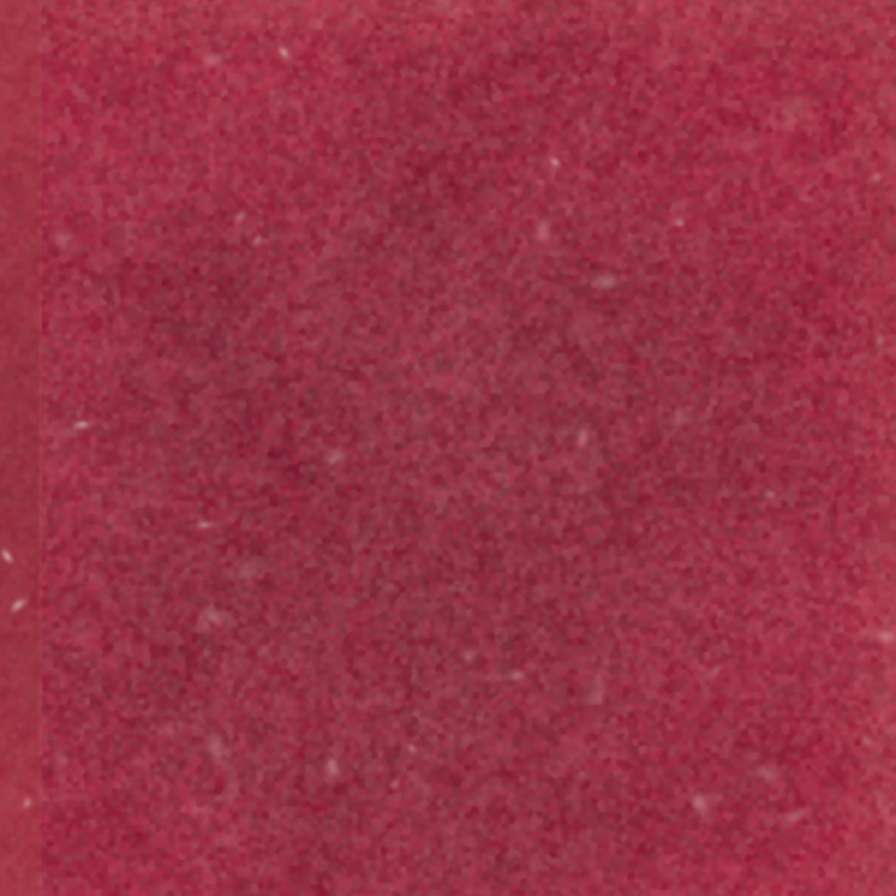
Give the GLSL for this texture, as a three.js fragment shader.

```glsl
// Worn crimson surface with soft fine mottling, pale dust specks and a seam at the left.
varying vec2 vUv;

const vec3 DULL_ROSE = vec3(0.565, 0.194, 0.268);
const vec3 VIVID_RED = vec3(0.632, 0.178, 0.272);
const vec3 PALE_RIM = vec3(0.665, 0.260, 0.325);
const vec3 STRIP_RED = vec3(0.645, 0.220, 0.280);
const vec3 DUST_PINK = vec3(0.840, 0.700, 0.670);
const vec3 LIGHT_SHIFT = vec3(0.160, 0.125, 0.125);   // grain along brightness
const vec3 CHROMA_SHIFT = vec3(-0.020, 0.120, 0.070); // grain along saturation
const float SOFTNESS = 3.6;
const float FINE_CELLS = 150.0;
const float COARSE_CELLS = 72.0;
const float FINE_GAIN = 0.70;
const float COARSE_GAIN = 0.32;
const float CLOUD_CELLS = 7.0;
const float SEAM_X = 0.045;
const float DUST_CELLS = 8.0;
const float DUST_CHANCE = 0.60;

vec2 hash2(vec2 p) {
  vec3 q = fract(p.xyx * vec3(0.1031, 0.1030, 0.0973));
  q += dot(q, q.yzx + 33.33);
  return fract((q.xx + q.yz) * q.zy);
}

// Smooth cellular noise: two independent values, centred on zero.
vec2 mottle(vec2 p) {
  vec2 cell = floor(p);
  vec2 sum = vec2(0.0);
  float total = 0.0;
  for (int j = -1; j <= 1; j++) {
    for (int i = -1; i <= 1; i++) {
      vec2 id = cell + vec2(float(i), float(j));
      vec2 away = id + 0.1 + 0.8 * hash2(id + 17.0) - p;
      float weight = exp(-SOFTNESS * dot(away, away));
      sum += weight * (hash2(id + 71.0) - 0.5);
      total += weight;
    }
  }
  return sum / total;
}

// Coverage of scattered flecks: small ones bright, large ones faint.
float dust(vec2 uv) {
  vec2 p = uv * DUST_CELLS;
  vec2 cell = floor(p);
  float cover = 0.0;
  for (int j = -1; j <= 1; j++) {
    for (int i = -1; i <= 1; i++) {
      vec2 id = cell + vec2(float(i), float(j));
      vec2 pick = hash2(id + 131.0);
      vec2 look = hash2(id + 211.0);
      vec2 d = p - id - hash2(id + 307.0);
      float angle = 3.1416 * look.y;
      float c = cos(angle);
      float s = sin(angle);
      d = vec2(c * d.x + s * d.y, c * d.y - s * d.x);
      d.y += 3.0 * (look.x - 0.5) * d.x * d.x;
      float size = mix(0.040, 0.105, pick.y * pick.y);
      d /= size * vec2(1.0 + 0.6 * look.x, 0.85);
      float strength = mix(0.80, 0.20, sqrt(pick.y)) * mix(0.55, 1.25, look.x);
      cover = max(cover, step(pick.x, DUST_CHANCE) * strength * exp(-dot(d, d)));
    }
  }
  return cover;
}

void main() {
  vec2 uv = vUv;
  vec2 cloud = mottle(uv * CLOUD_CELLS) + 0.4 * mottle(uv * CLOUD_CELLS * 2.3 + 40.0);

  // Broad tone: dull middle, vivid surround, pale top and right rim.
  float reach = length((uv - vec2(0.46, 0.44)) * vec2(1.0, 0.95));
  vec3 color = mix(DULL_ROSE, VIVID_RED, smoothstep(0.18, 0.66, reach + 0.10 * cloud.x));
  float rim = min(1.0 - uv.x, 1.0 - uv.y);
  color = mix(color, PALE_RIM, 0.65 * smoothstep(0.08, -0.01, rim + 0.06 * cloud.y));
  color += 0.25 * cloud.x * LIGHT_SHIFT + 0.12 * cloud.y * CHROMA_SHIFT;

  // Left strip, darker halfway up, and its faint seam.
  float strip = 1.0 - smoothstep(SEAM_X - 0.003, SEAM_X + 0.003, uv.x);
  float stripShade = 0.95 + 0.05 * cos(6.2832 * uv.y);
  color = mix(color, STRIP_RED * stripShade, 0.75 * strip);
  float seamOffset = (uv.x - SEAM_X) / 0.002;
  float seam = exp(-seamOffset * seamOffset);
  color = mix(color, PALE_RIM, seam * (0.35 + 0.4 * cloud.x));

  // Fine soft grain, calmer on the strip.
  vec2 grain = FINE_GAIN * mottle(uv * FINE_CELLS);
  grain += COARSE_GAIN * mottle(uv * COARSE_CELLS + 9.0);
  grain *= mix(1.0, 0.5, strip);
  color += grain.x * LIGHT_SHIFT + grain.y * CHROMA_SHIFT;

  color = mix(color, DUST_PINK, dust(uv));
  gl_FragColor = vec4(clamp(color, 0.0, 1.0), 1.0);
}
```
